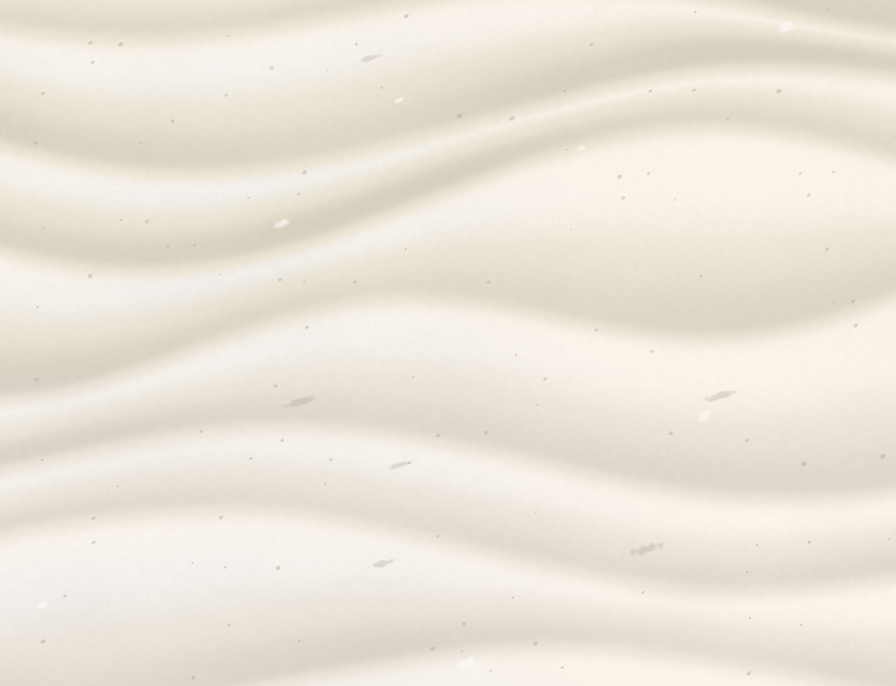
A Shadertoy shader for this texture:

```glsl
const vec3 CREAM = vec3(0.985, 0.957, 0.915);
const vec3 COOL_WHITE = vec3(0.945, 0.935, 0.925);
const vec3 BEIGE = vec3(0.915, 0.885, 0.815);
const vec3 PALE_GREY = vec3(0.915, 0.890, 0.850);
const vec3 WARM_SHADOW = vec3(0.845, 0.815, 0.745);
const vec3 GREY_SHADOW = vec3(0.840, 0.812, 0.772);
const vec3 DIRT = vec3(0.66, 0.63, 0.57);
const vec3 CHIP = vec3(0.99, 0.98, 0.96);

const float LIP_WIDTH = 0.028;    // soft rise just below a crease
const float SLOPE_START = 0.22;   // where a fold begins to darken
const float GRAIN = 0.012;
const int SLANTED_CREASE = 4;
const float SLANT = -0.11;

// Creases from the top down: mean depth, amplitude, frequency, lowest point
const int CREASES = 9;
const vec4 WAVES[CREASES] = vec4[CREASES](
    vec4(-0.12, 0.050, 5.0, 0.20),
    vec4(0.000, 0.040, 6.5, 0.15),
    vec4(0.155, 0.078, 4.83, 0.22),
    vec4(0.272, 0.102, 4.83, 0.15),
    vec4(0.516, 0.049, 7.85, 0.82),
    vec4(0.659, 0.052, 5.6, 0.88),
    vec4(0.787, 0.059, 5.2, 0.84),
    vec4(0.973, 0.046, 5.5, 0.05),
    vec4(1.130, 0.050, 5.0, 0.80));

float hash(vec2 p) {
    vec3 q = fract(vec3(p.xyx) * 0.1031);
    q += dot(q, q.yzx + 33.33);
    return fract((q.x + q.y) * q.z);
}

float noise(vec2 p) {
    vec2 cell = floor(p), f = fract(p);
    f = f * f * (3.0 - 2.0 * f);
    return mix(mix(hash(cell), hash(cell + vec2(1, 0)), f.x),
               mix(hash(cell + vec2(0, 1)), hash(cell + vec2(1, 1)), f.x), f.y);
}

// Depth below the top edge of one crease
float crease(int i, float x) {
    vec4 w = WAVES[i];
    float slant = i == SLANTED_CREASE ? SLANT * x : 0.0;
    return w.x + slant + w.y * cos(w.z * (x - w.w));
}

float creaseStrength(int i, float x) {
    return mix(0.72, 1.05, noise(vec2(x * 2.5, float(i) * 7.0 + 3.0)));
}

// Sparse ragged blots, at most one per grid cell
float blots(vec2 p, float cells, float chance, vec2 size, float seed) {
    vec2 cell = floor(p * cells);
    vec2 id = cell + seed;
    vec2 centre = 0.3 + 0.4 * vec2(hash(id + 11.3), hash(id + 27.9));
    vec2 q = p * cells - cell - centre;
    q.y -= 0.25 * q.x;
    q /= size * mix(0.6, 1.3, hash(id + 41.7));
    float ragged = length(q) + 0.7 * (noise(p * 140.0) - 0.5);
    float present = step(hash(id), chance);
    return present * (1.0 - smoothstep(0.4, 1.2, ragged));
}

void mainImage(out vec4 fragColor, in vec2 fragCoord) {
    vec2 uv = fragCoord / iResolution.xy;
    vec2 p = fragCoord / iResolution.y;
    float depth = 1.0 - uv.y + 0.006 * (noise(p * 5.0) - 0.5);

    // Fold shading: quick lip below a crease, long slope into the next
    float shade = 0.0, across = 0.0;
    for (int i = 0; i < CREASES - 1; i++) {
        float top = crease(i, uv.x), bottom = crease(i + 1, uv.x);
        if (depth >= top && depth < bottom) {
            across = (depth - top) / (bottom - top);
            float lip = (depth - top) / LIP_WIDTH;
            float slope = smoothstep(SLOPE_START, 1.0, across);
            shade = max(exp(-lip * lip) * creaseStrength(i, uv.x),
                        slope * creaseStrength(i + 1, uv.x));
        }
    }

    // Plaster tint: cooler on the left crests, greyer toward the bottom
    float low = smoothstep(0.25, 0.75, depth);
    float crest = 4.0 * across * (1.0 - across);
    float cool = crest * mix(1.0, 0.25, smoothstep(0.2, 0.8, uv.x));
    cool *= mix(0.6, 1.1, noise(p * 3.0 + 8.0));
    vec3 light = mix(CREAM, COOL_WHITE, clamp(cool, 0.0, 1.0));
    vec3 middle = mix(BEIGE, PALE_GREY, low);
    vec3 shadow = mix(WARM_SHADOW, GREY_SHADOW, low);
    vec3 color = mix(light, middle, smoothstep(0.0, 0.65, shade));
    color = mix(color, shadow, smoothstep(0.55, 1.05, shade));

    // Cloudy stain and fine grain
    color += 0.012 * (noise(p * 9.0) - 0.5);
    color += GRAIN * (noise(p * 190.0) - 0.5);

    // Wear: specks, smears and pale chips
    float specks = blots(p, 26.0, 0.12, vec2(0.08, 0.07), 5.0);
    float smears = blots(p, 8.0, 0.11, vec2(0.20, 0.05), 63.0);
    float chips = blots(p, 11.0, 0.05, vec2(0.12, 0.07), 118.0);
    color = mix(color, DIRT, 0.40 * specks + 0.32 * smears);
    color = mix(color, CHIP, 0.7 * chips);

    fragColor = vec4(clamp(color, 0.0, 1.0), 1.0);
}
```
